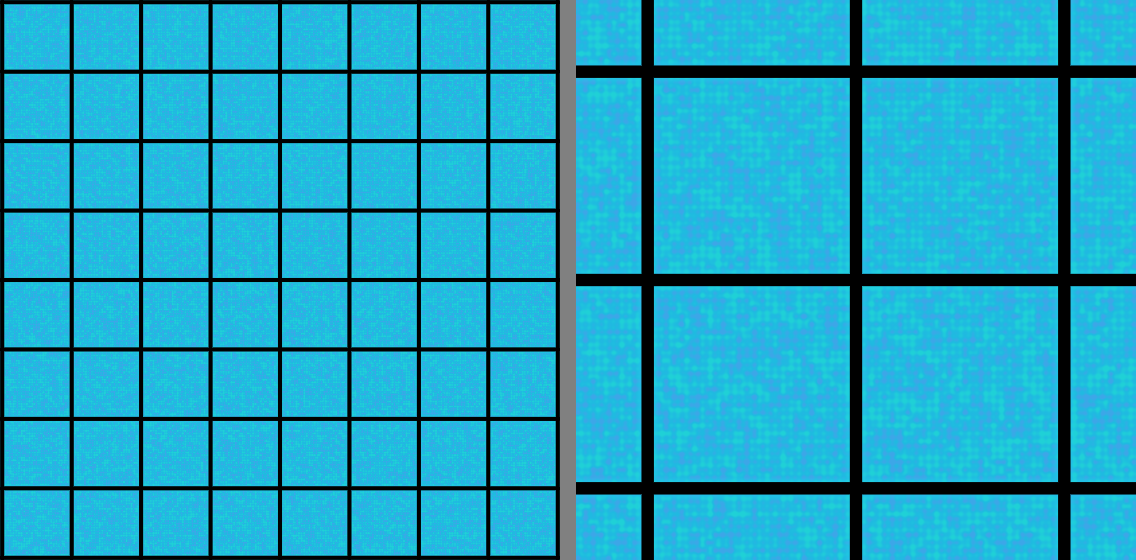
Left, the full canvas; right, a detail of the centre.
Give the GLSL for this pattern, as a WebGL 1 fragment shader.

```glsl
precision highp float;
// Eight by eight grid of woven sky-blue tiles separated by thin black lines.
uniform vec2 u_resolution;

float hash(vec2 p) {
  return fract(sin(dot(p, vec2(127.1, 311.7))) * 43758.5453);
}

float valueNoise(vec2 p) {
  vec2 cell = floor(p);
  vec2 f = fract(p);
  f = f * f * (3.0 - 2.0 * f);
  float bottom = mix(hash(cell), hash(cell + vec2(1.0, 0.0)), f.x);
  float top = mix(hash(cell + vec2(0.0, 1.0)), hash(cell + vec2(1.0, 1.0)), f.x);
  return mix(bottom, top, f.y);
}

// Regular threads with irregular dye, ramped from blue to turquoise.
vec3 fabricColor(vec2 p) {
  vec2 threads = cos(6.28318 * p * 208.0);
  float dye = valueNoise(p * 230.0) - 0.5;
  float tone = 0.5 + 0.13 * (threads.x + threads.y) + 0.85 * dye;
  vec3 color = mix(vec3(0.24, 0.65, 0.91), vec3(0.12, 0.73, 0.88),
                   smoothstep(0.0, 0.5, tone));
  return mix(color, vec3(0.12, 0.82, 0.84), smoothstep(0.45, 1.0, tone));
}

// Distance to the nearest grid line centre.
float gridDistance(vec2 p) {
  vec2 d = abs(fract((p - 0.5) / 0.124 + 0.5) - 0.5) * 0.124;
  return min(d.x, d.y);
}

void main() {
  vec2 p = gl_FragCoord.xy / u_resolution;
  float pixel = 1.0 / min(u_resolution.x, u_resolution.y);
  float d = gridDistance(p);

  // Slightly brighter rim where each tile meets the lines.
  float rim = 1.0 - smoothstep(0.004, 0.0075, d);
  vec3 color = mix(fabricColor(p), vec3(0.14, 0.80, 0.92), 0.4 * rim);

  // Black lines with softened edges.
  float tile = smoothstep(0.0037 - 0.6 * pixel, 0.0037 + 0.6 * pixel, d);
  gl_FragColor = vec4(color * tile, 1.0);
}
```
